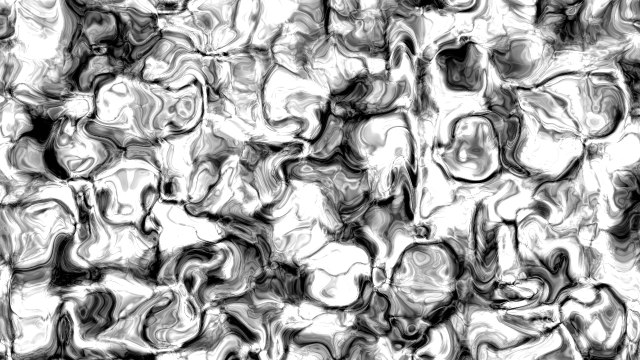
Reproduce this texture procedurally as a Shadertoy shader.

```glsl
// Draws a monochrome marbled flow: white pools, dark creases and fine swirling streaks.

const float CELLS = 8.5;         // noise cells per canvas height
const int   OCTAVES = 5;
const float FADE = 0.66;         // weight ratio of successive octaves
const float WARP = 0.50;         // push of the first octave, in cells
const float WARP_FADE = 0.65;    // push ratio of successive octaves
const float TURN = 0.7;          // mean angle between push and slope, in radians
const float SWIRL = 5.0;         // spread of that angle
const float BAND_RATE = 11.0;    // contour bands across the noise range
const float BAND_PHASE = -1.5;
const float MEAN_SUM = 0.525;    // usual value of the banded sum
const float MID_GREY = 0.665;    // brightness given to that value
const float CONTRAST = 1.95;
const int   SUBSAMPLES = 2;      // antialiasing grid per axis

float hash(ivec2 cell) {
    uvec2 u = uvec2(cell) * uvec2(1597u, 3813u);
    uint h = (u.x ^ (u.y << 7)) * 74531u + u.y;
    h = (h ^ (h >> 15)) * 73471u;
    h = (h ^ (h >> 13)) * 91193u;
    h ^= h >> 16;
    return float(h & 65535u) / 65535.0;
}

// Value noise: x holds the value, yz its gradient.
vec3 noiseGrad(vec2 p) {
    ivec2 cell = ivec2(floor(p));
    vec2 f = fract(p);
    vec2 w = f * f * f * (f * (f * 6.0 - 15.0) + 10.0);
    vec2 dw = 30.0 * f * f * (f * (f - 2.0) + 1.0);
    float a = hash(cell);
    float b = hash(cell + ivec2(1, 0));
    float c = hash(cell + ivec2(0, 1));
    float d = hash(cell + ivec2(1, 1));
    float twist = a - b - c + d;
    float value = a + (b - a) * w.x + (c - a) * w.y + twist * w.x * w.y;
    return vec3(value, dw * (vec2(b - a, c - a) + twist * w.yx));
}

vec2 rotate(vec2 v, float angle) {
    float c = cos(angle), s = sin(angle);
    return vec2(c * v.x - s * v.y, s * v.x + c * v.y);
}

// Sums contour bands while each octave bends the space of the next.
float marble(vec2 p) {
    vec2 base = p;
    float sum = 0.0, total = 0.0, weight = 1.0, push = WARP;
    for (int i = 0; i < OCTAVES; i++) {
        float angle = TURN + SWIRL * (noiseGrad(base * 0.6 + 31.7).x - 0.5);
        p += push * rotate(noiseGrad(p).yz, angle);
        float band = 0.5 + 0.5 * sin(noiseGrad(p).x * BAND_RATE + BAND_PHASE);
        sum += weight * band;
        total += weight;
        weight *= FADE;
        push *= WARP_FADE;
        p = p * 2.0 + 17.3;
        base = base * 2.0 + 17.3;
    }
    return sum / total;
}

float shade(vec2 p) {
    return clamp(MID_GREY + CONTRAST * (marble(p) - MEAN_SUM), 0.0, 1.0);
}

void mainImage(out vec4 fragColor, in vec2 fragCoord) {
    float grey = 0.0;
    for (int y = 0; y < SUBSAMPLES; y++) {
        for (int x = 0; x < SUBSAMPLES; x++) {
            vec2 offset = (vec2(x, y) + 0.5) / float(SUBSAMPLES) - 0.5;
            grey += shade((fragCoord + offset) / iResolution.y * CELLS);
        }
    }
    grey /= float(SUBSAMPLES * SUBSAMPLES);
    fragColor = vec4(vec3(grey), 1.0);
}
```
